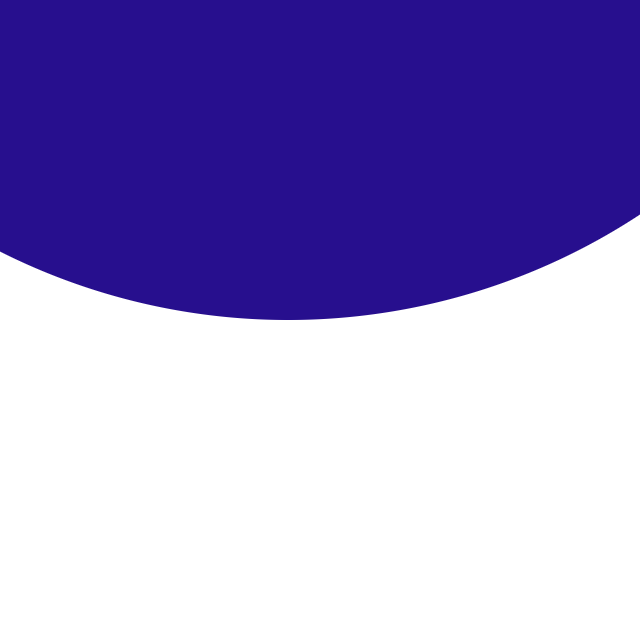
Give the GLSL for this background, as a WebGL 1 fragment shader.

```glsl
precision highp float;
// A large indigo disc hangs into a white field from above the canvas.
// Its lower arc comes from a circle distance function, smoothed over
// about one pixel.

uniform vec2 u_resolution;

const vec3 WHITE = vec3(1.0);
const vec3 INDIGO = vec3(0.153, 0.059, 0.557);

// Signed distance to a circle, negative inside
float circleDistance(vec2 point, vec2 center, float radius) {
  return length(point - center) - radius;
}

// Coverage of a shape: 1 inside, 0 outside, soft across the edge
float coverage(float distance, float pixelSize) {
  return clamp(0.5 - distance / pixelSize, 0.0, 1.0);
}

void main() {
  vec2 uv = gl_FragCoord.xy / u_resolution;
  float pixelSize = 1.0 / min(u_resolution.x, u_resolution.y);

  // The disc center lies half a canvas above the top edge
  float disc = circleDistance(uv, vec2(0.45, 1.5), 1.0);
  vec3 color = mix(WHITE, INDIGO, coverage(disc, pixelSize));

  gl_FragColor = vec4(color, 1.0);
}
```
